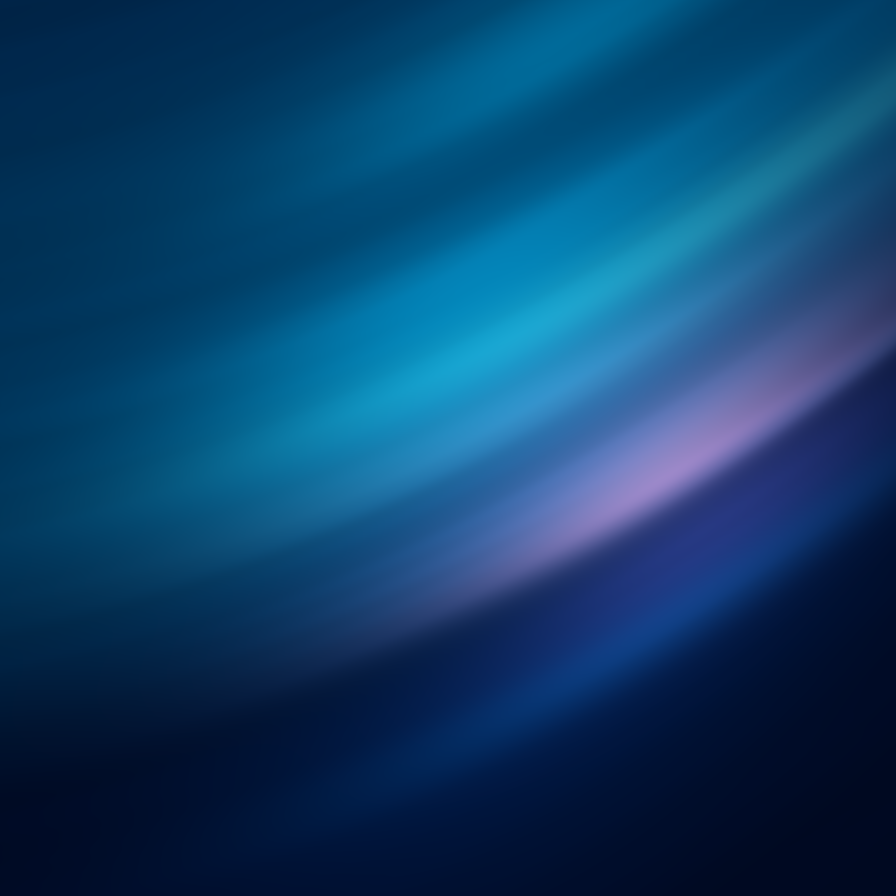
This background is drawn by a WebGL 1 fragment shader. Its source:

```glsl
precision highp float;
uniform vec2 u_resolution;

float hash(vec2 p) {
  vec3 q = fract(vec3(p.xyx) * 0.1031);
  q += dot(q, q.yzx + 33.33);
  return fract((q.x + q.y) * q.z);
}

float noise(vec2 p) {
  vec2 cell = floor(p);
  vec2 f = fract(p);
  f = f * f * (3.0 - 2.0 * f);
  float low = mix(hash(cell), hash(cell + vec2(1.0, 0.0)), f.x);
  float high = mix(hash(cell + vec2(0.0, 1.0)), hash(cell + vec2(1.0)), f.x);
  return mix(low, high, f.y);
}

// Soft streak at center, with separate falloff below and above (spread.x, spread.y)
// and along the sweep (spread.z).
float streak(vec2 p, vec2 center, vec3 spread) {
  vec2 d = p - center;
  float across = d.y / (d.y < 0.0 ? spread.x : spread.y);
  float along = d.x / spread.z;
  return exp(-across * across - along * along);
}

void main() {
  vec2 uv = gl_FragCoord.xy / u_resolution;

  // Bend the canvas so every streak follows the same rising curve.
  vec2 p = vec2(uv.x, uv.y - 0.215 * uv.x - 0.273 * uv.x * uv.x);

  // Navy depth below, muted blue above.
  vec3 color = mix(vec3(0.0, 0.035, 0.13), vec3(0.0, 0.18, 0.32), smoothstep(0.08, 0.42, p.y));
  color = mix(color, vec3(0.0, 0.14, 0.28), smoothstep(0.72, 1.0, p.y));

  // Teal and cyan sweeps.
  color += vec3(0.0, 0.09, 0.12) * streak(p, vec2(0.55, 0.50), vec3(0.30, 0.40, 0.40));
  color += vec3(0.0, 0.16, 0.18) * streak(p, vec2(0.62, 0.70), vec3(0.05, 0.10, 0.30));
  color += vec3(0.0, 0.22, 0.25) * streak(p, vec2(0.50, 0.44), vec3(0.13, 0.13, 0.33));
  color += vec3(0.01, 0.07, 0.08) * streak(p, vec2(0.58, 0.52), vec3(0.06, 0.03, 0.33));
  color += vec3(0.09, 0.17, 0.13) * streak(p, vec2(0.75, 0.412), vec3(0.035, 0.045, 0.45));
  color += vec3(0.13, 0.17, 0.18) * streak(p, vec2(0.60, 0.325), vec3(0.035, 0.06, 0.33));

  // Blue haze and the violet glow with its sharper lower edge.
  color += vec3(0.05, 0.17, 0.27) * streak(p, vec2(0.62, 0.20), vec3(0.07, 0.12, 0.33));
  color += vec3(0.35, 0.20, 0.26) * streak(p, vec2(0.74, 0.16), vec3(0.032, 0.13, 0.27));
  color += vec3(0.15, 0.12, 0.24) * streak(p, vec2(0.80, 0.07), vec3(0.09, 0.10, 0.22));
  color += vec3(0.17, 0.09, 0.05) * streak(p, vec2(0.74, 0.16), vec3(0.04, 0.06, 0.16));
  color += vec3(0.06, 0.08, 0.10) * streak(p, vec2(0.95, 0.135), vec3(0.016, 0.025, 0.25));

  // Deep blue sweeps along the bottom.
  color += vec3(0.0, 0.07, 0.16) * streak(p, vec2(0.65, 0.03), vec3(0.22, 0.10, 0.40));
  color += vec3(0.0, 0.09, 0.13) * streak(p, vec2(0.74, -0.01), vec3(0.04, 0.04, 0.34));

  // Faint brushed fibers along the curve.
  float fibers = noise(vec2(p.x * 1.5, p.y * 28.0 + 40.0)) + 0.5 * noise(vec2(p.x * 2.5, p.y * 70.0 + 90.0));
  color *= 1.0 + 0.07 * (fibers - 0.75);

  gl_FragColor = vec4(clamp(color, 0.0, 1.0), 1.0);
}
```
